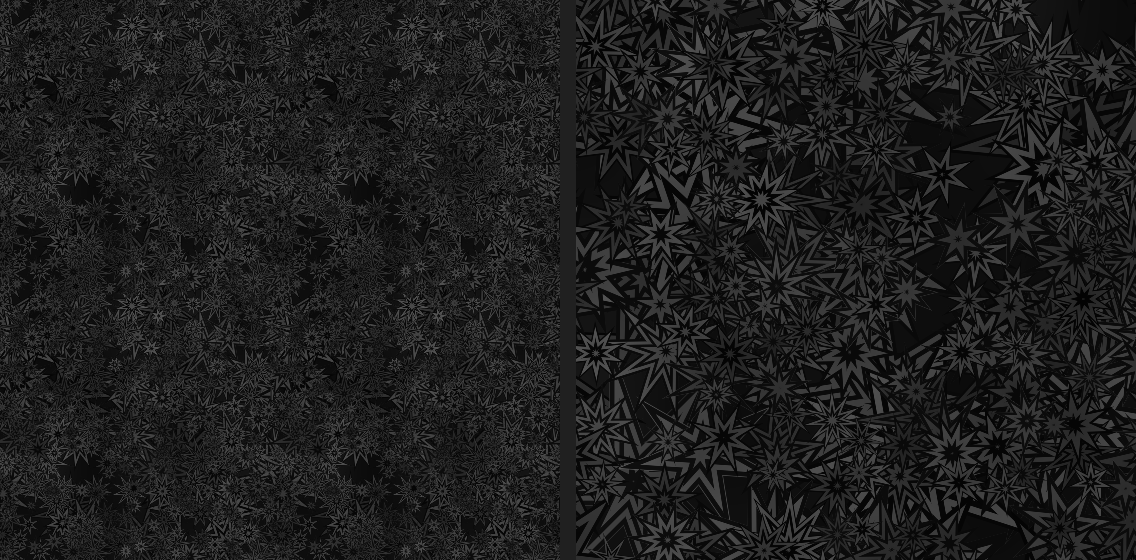
Left, the full canvas; right, a detail of the centre.
Write a Shadertoy shader that draws this pattern.

```glsl
// Dense layers of nested, many-pointed stars in charcoal and black, tiling seamlessly.

const float PI = 3.14159265;
const float TILES = 2.0;    // repeats of the pattern across the canvas
const int LAYERS = 8;

const vec3 GROUND = vec3(0.06);
const vec3 BLACK = vec3(0.015);
const vec3 SOOT = vec3(0.055);
const vec3 CHARCOAL = vec3(0.155);
const vec3 GREY = vec3(0.325);

// Three random values in 0..1 for a cell and a seed.
vec3 hash3(vec2 cell, float seed) {
    vec3 p = fract(vec3(cell, seed) * vec3(0.1031, 0.1030, 0.0973));
    p += dot(p, p.yxz + 33.33);
    return fract((p.xxy + p.yxx) * p.zyx);
}

// Whole cell number, wrapped to one tile.
vec2 wrapCell(vec2 cell, float cells) {
    return floor(mod(cell + 0.5, cells));
}

// Smooth value noise that wraps after one tile.
float wrapNoise(vec2 uv, float cells, float seed) {
    vec2 p = uv * cells, i = floor(p), f = p - i;
    f = f * f * (3.0 - 2.0 * f);
    vec2 a = wrapCell(i, cells), b = wrapCell(i + 1.0, cells);
    float low = mix(hash3(a, seed).x, hash3(vec2(b.x, a.y), seed).x, f.x);
    float high = mix(hash3(vec2(a.x, b.y), seed).x, hash3(b, seed).x, f.x);
    return mix(low, high, f.y);
}

// Level of a unit star: 1 on the outline, 0 in the centre.
// tip is half the angle of a point.
float starLevel(vec2 p, float points, float tip, float turn) {
    float sector = 2.0 * PI / points;
    float angle = abs(mod(atan(p.y, p.x) + turn, sector) - 0.5 * sector);
    return length(p) * sin(angle + tip) / sin(tip);
}

// Stripes of period 1, fading to their mean when finer than a pixel.
float stripes(float x, float duty, float blur) {
    float wave = abs(fract(x) - 0.5) * 2.0;
    float sharp = smoothstep(-blur, blur, wave - 1.0 + duty);
    return mix(sharp, duty, smoothstep(0.8, 1.8, blur));
}

// Colour and cover of one star; p and pixel are in units of its radius.
vec4 star(vec2 p, float pixel, vec3 look, float light, float depth) {
    float points = 7.0 + floor(5.0 * fract(look.x * 13.0));
    float tip = mix(0.16, 0.26, fract(look.y * 11.0));
    float level = starLevel(p, points, tip, look.z * 2.0 * PI);
    float blur = pixel / tip;
    float cover = 1.0 - smoothstep(1.0 - 0.8 * blur, 1.0 + 0.2 * blur, level);
    // Larger stars, deeper down, hold more nested outlines.
    float rings = mix(1.0, 1.7, look.x) * (1.0 + 0.9 * depth);
    float shift = 0.5 + 0.35 * look.z;
    float bright = stripes((level - 1.0) * rings + shift, 0.53, blur * rings * 0.85);
    vec3 dark = mix(BLACK, SOOT, look.z);
    vec3 pale = mix(CHARCOAL, GREY, look.y * light) * mix(0.85, 1.05, length(p));
    return vec4(mix(dark, pale, bright), cover);
}

// Lays one wrapping grid of jittered stars beneath what is already painted.
// With these jitters and radii only the four nearest cells can reach a point.
vec4 layBeneath(vec4 paint, vec2 uv, float cells, float depth,
                float pixel, float light, float seed) {
    vec2 p = uv * cells;
    vec2 corner = floor(p - 0.5);
    float density = mix(0.4, 1.0, depth);
    for (int k = 0; k < 4; k++) {
        vec2 cell = corner + vec2(k & 1, k >> 1);
        vec2 id = wrapCell(cell, cells);
        vec3 place = hash3(id, seed);
        vec3 look = hash3(id, seed + 5.0);
        float radius = mix(0.45, 0.75, place.z);
        vec2 d = (p - cell - mix(vec2(0.25), vec2(0.75), place.xy)) / radius;
        if (dot(d, d) < 1.0 && fract(look.z * 17.0) < density) {
            vec4 s = star(d, pixel * cells / radius, look, light, depth);
            paint += (1.0 - paint.a) * s.a * vec4(s.rgb, 1.0);
        }
    }
    return paint;
}

void mainImage(out vec4 fragColor, in vec2 fragCoord) {
    vec2 uv = fract(fragCoord / iResolution.xy * TILES);
    float pixel = TILES / min(iResolution.x, iResolution.y);
    float smoke = wrapNoise(uv, 6.0, 3.0);
    float light = mix(0.85, 1.1, smoke);

    // Front to back: small stars first, larger ones below, until all is covered.
    vec4 paint = vec4(0.0);
    for (int i = 0; i < LAYERS; i++) {
        float seed = 20.0 + 10.0 * float(i);
        float cells = floor(18.0 * pow(0.8, float(i)));
        float depth = float(i) / float(LAYERS - 1);
        vec2 offset = hash3(vec2(i, 1), seed).xy;
        paint = layBeneath(paint, fract(uv + offset), cells, depth, pixel, light, seed);
        if (paint.a > 0.99) break;
    }
    vec3 col = paint.rgb + (1.0 - paint.a) * GROUND * mix(0.7, 1.4, smoke);

    // Soft smoky shadows over the whole.
    col *= mix(0.9, 1.06, smoothstep(0.15, 0.75, smoke));
    fragColor = vec4(col, 1.0);
}
```
